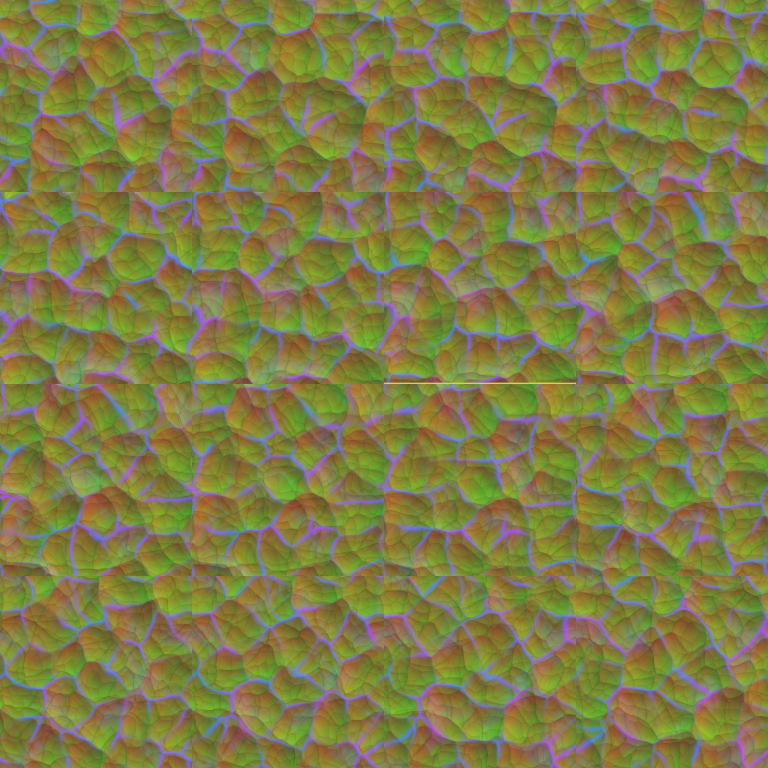
Give the GLSL for this texture map, as a Shadertoy shader.

```glsl
// Four by four sheet of rippling water slope frames, with blue ridges around faceted cells.

const float TAU = 6.2831853;

vec2 hash2(vec2 p) {
    vec3 q = fract(p.xyx * vec3(0.1031, 0.1030, 0.0973));
    q += dot(q, q.yzx + 33.33);
    return fract((q.xx + q.yz) * q.zy);
}

// Gradient of one lattice corner, turning with the phase.
float corner(vec2 cell, vec2 offset, vec2 period, float phase) {
    float angle = TAU * hash2(mod(cell, period) + period * 7.0).x + phase;
    return dot(vec2(cos(angle), sin(angle)), offset);
}

// Gradient noise that wraps over the unit square.
float noise(vec2 p, vec2 period, float phase) {
    p *= period;
    vec2 i = floor(p), f = fract(p), e = vec2(1, 0);
    vec2 u = f * f * f * (f * (f * 6.0 - 15.0) + 10.0);
    float low = mix(corner(i, f, period, phase),
                    corner(i + e.xy, f - e.xy, period, phase), u.x);
    float high = mix(corner(i + e.yx, f - e.yx, period, phase),
                     corner(i + e.xx, f - e.xx, period, phase), u.x);
    return mix(low, high, u.y);
}

// Wrapping cells: xy is the slope away from the nearest site, z the border distance.
vec3 facets(vec2 p, float count, float phase, float sharpness) {
    p *= count;
    vec2 base = floor(p), nearest = vec2(9), second = vec2(9);
    vec2 slope = vec2(0);
    float total = 0.0;
    for (int y = -1; y <= 1; y++)
    for (int x = -1; x <= 1; x++) {
        vec2 cell = base + vec2(x, y);
        vec2 seed = hash2(mod(cell, count) + count * 13.0);
        vec2 site = cell + 0.5 + 0.37 * sin(phase + TAU * seed) - p;
        float d = dot(site, site);
        float weight = exp(-sharpness * d);
        slope -= weight * site;
        total += weight;
        if (d < dot(nearest, nearest)) {
            second = nearest;
            nearest = site;
        } else if (d < dot(second, second)) {
            second = site;
        }
    }
    float border = dot(0.5 * (nearest + second), normalize(second - nearest));
    return vec3(slope / max(total, 1e-12), border);
}

void mainImage(out vec4 fragColor, in vec2 fragCoord) {
    vec2 uv = fragCoord / iResolution.xy;
    vec2 tile = floor(uv * 4.0);
    vec2 p = fract(uv * 4.0);

    // Frames run left to right from the top row and close a loop.
    float phase = TAU * (tile.x + 4.0 * (3.0 - tile.y)) / 16.0;

    // Bend the cells at two scales.
    vec2 q = p + 0.07 * vec2(noise(p, vec2(4), phase), noise(p + 0.37, vec2(4), phase));
    q += 0.018 * vec2(noise(p, vec2(11), phase), noise(p + 0.61, vec2(11), phase));

    vec3 large = facets(q, 5.0, phase, 45.0);
    vec3 medium = facets(q + 0.23, 8.0, phase + 1.0, 35.0);
    vec3 small = facets(q + 0.07 * large.xy, 13.0, phase + 2.0, 25.0);
    vec2 slope = large.xy + 0.55 * medium.xy + 0.3 * small.xy;

    // Fine fibres crossing the cells.
    float fibre = noise(vec2(q.x, q.y + q.x), vec2(5, 26), phase)
                + 0.7 * noise(vec2(q.x - q.y, q.y), vec2(31, 7), phase);
    float mist = noise(q + 0.43, vec2(5), phase);

    // Red and green carry the slope, blue the flatter crests.
    vec3 color = vec3(0.51, 0.51, 0.17);
    color.rg -= slope * vec2(0.19, 0.24);
    color.rg += fibre * vec2(-0.05, 0.06) + mist * vec2(0.08, -0.06);
    color.b += 0.22 * smoothstep(0.05, 0.55, mist + 0.3 * fibre);
    color *= 1.0 - 0.12 * exp(-30.0 * medium.z) - 0.07 * exp(-24.0 * small.z);

    // Ridges fade in and out along the cell borders.
    float strength = smoothstep(-0.28, 0.3, noise(p + 0.19, vec2(6), phase));
    float halo = exp(-11.0 * large.z) * (0.3 + 0.7 * strength);
    float core = exp(-pow(large.z / 0.048, 2.0)) * strength;
    vec3 ridge = vec3(0.49, 0.43, 0.95);
    ridge.rg += vec2(0.5, -0.28) * mist - 0.1 * slope;
    color = mix(color, vec3(0.51, 0.49, 0.56), 0.55 * halo);
    color = mix(color, ridge, 0.85 * core);

    // One frame keeps a thin yellow rule on its lower edge.
    float pixel = 1.0 / iResolution.y;
    float rule = 1.0 - smoothstep(0.0018 - 0.5 * pixel, 0.0018 + 0.5 * pixel, uv.y - 0.5);
    if (tile == vec2(2)) color = mix(color, vec3(0.88, 0.82, 0.25), rule);

    fragColor = vec4(clamp(color, 0.0, 1.0), 1.0);
}
```
